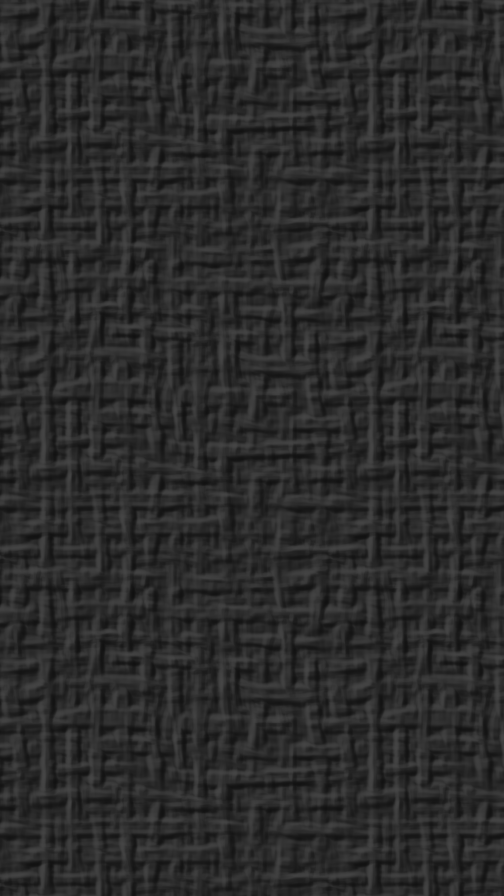
Give the GLSL for this texture, as a Shadertoy shader.

```glsl
// Dark charcoal woven cloth, softly embossed by light from the upper left.

const float TILE_CELLS = 12.0;   // threads in one repeat of the cloth
const float TILE_WIDTH = 0.65;   // repeat size in canvas widths
const float PI = 3.14159;

float hash(vec2 p) {
    vec3 q = fract(p.xyx * vec3(0.1031, 0.1030, 0.0973));
    q += dot(q, q.yzx + 33.33);
    return fract((q.x + q.y) * q.z);
}

// Value noise that repeats after a whole number of lattice steps
float tiledNoise(vec2 p, vec2 period, float seed) {
    vec2 cell = floor(p);
    vec2 f = fract(p);
    f = f * f * (3.0 - 2.0 * f);
    vec2 lo = mod(cell, period) + seed;
    vec2 hi = mod(cell + 1.0, period) + seed;
    return mix(mix(hash(lo), hash(vec2(hi.x, lo.y)), f.x),
               mix(hash(vec2(lo.x, hi.y)), hash(hi), f.x), f.y);
}

// Height of one set of threads; p.x runs along them, p.y across
float threadHeight(vec2 p, float cells, float parity, float seed) {
    // Spacing varies across the set, while each thread stays nearly straight
    vec2 driftScale = vec2(0.25, 0.5);
    float drift = 0.7 * (tiledNoise(p * driftScale, cells * driftScale, seed) - 0.5);
    float across = p.y + drift;
    float id = floor(across);
    float wrappedId = mod(id, cells);
    float fromCore = abs(across - id - 0.5);

    // Uneven thickness and rounded shoulders
    float swell = tiledNoise(p, vec2(cells), seed + 7.0) - 0.5;
    float halfWidth = 0.21 + 0.09 * hash(vec2(wrappedId, seed)) + 0.13 * swell;
    float profile = 1.0 - smoothstep(halfWidth - 0.12, halfWidth + 0.12, fromCore);

    // Over and under weave, broken into irregular lengths of yarn
    float weave = 0.5 + 0.5 * cos(PI * (p.x - 0.5 + id + parity));
    float yarn = tiledNoise(vec2(p.x, wrappedId), vec2(cells), seed + 19.0);
    float lift = mix(weave, smoothstep(0.2, 0.8, yarn), 0.65);
    return profile * (0.12 + lift);
}

float smoothMax(float a, float b, float blend) {
    float overlap = max(blend - abs(a - b), 0.0) / blend;
    return max(a, b) + 0.25 * blend * overlap * overlap;
}

// Two crossing sets of threads
float weaveHeight(vec2 p, float cells, float seed) {
    float weft = threadHeight(p, cells, 0.0, seed);
    float warp = 1.05 * threadHeight(p.yx, cells, 1.0, seed + 52.0);
    return smoothMax(weft, warp, 0.15);
}

// Coarse weave with finer fibres and a little rounded grain over it
float clothHeight(vec2 p) {
    float coarse = weaveHeight(p, TILE_CELLS, 31.0);
    float fibres = 0.36 * weaveHeight(p * 2.0, TILE_CELLS * 2.0, 141.0);
    float grain = 0.17 * tiledNoise(p * 4.0, vec2(TILE_CELLS * 4.0), 211.0);
    return coarse + fibres + grain;
}

// Height gained while walking away from the light
float facingLight(vec2 p, vec2 lightStep) {
    return clothHeight(p + lightStep) - clothHeight(p - lightStep);
}

void mainImage(out vec4 fragColor, in vec2 fragCoord) {
    vec2 p = fragCoord / iResolution.x * TILE_CELLS / TILE_WIDTH;

    // Soft limit keeps highlights and shadows within the charcoal range
    float slope = 1.35 * facingLight(p, vec2(0.065, -0.065));
    float relief = slope / sqrt(1.0 + slope * slope);
    float crown = clothHeight(p) - 0.80;

    float gray = 0.169 + 0.118 * relief + 0.015 * crown;
    fragColor = vec4(vec3(clamp(gray, 0.05, 0.29)), 1.0);
}
```
